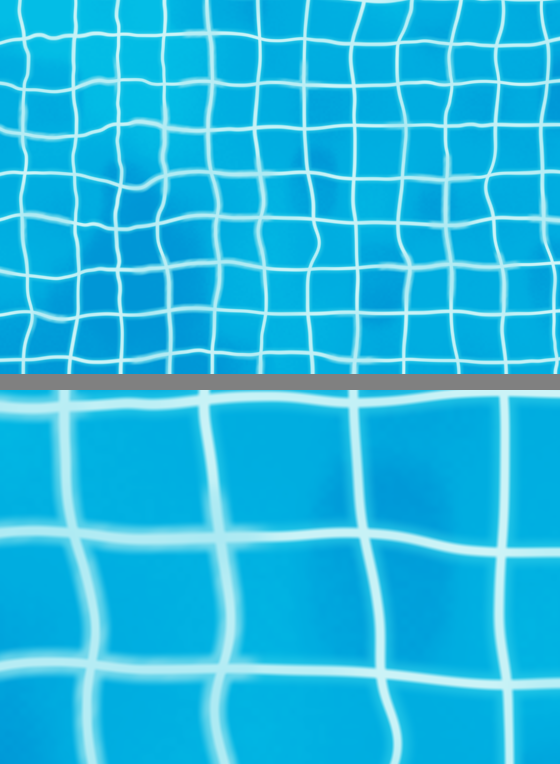
Top, the full canvas; bottom, a detail of the centre.
Reproduce this texture procedurally as a Shadertoy shader.

```glsl
// Pool floor seen through rippling water: a 12 by 8 grid of pale joints on blue tiles.
// Smooth noise and a few local swells bend the grid; joints widen where the water
// stretches them, and carry a soft halo and patchy veils of light.

const vec2 CELL = vec2(0.128, 0.122);          // tile size, in canvas heights
const vec2 FIRST_JOINT = vec2(0.0586, 0.036);  // lower left joint crossing
const float JOINT_HALF_WIDTH = 0.0052;
const int SWELLS = 7;

const vec3 DEEP_BLUE  = vec3(0.00, 0.59, 0.84);
const vec3 POOL_BLUE  = vec3(0.00, 0.68, 0.88);
const vec3 LIGHT_BLUE = vec3(0.01, 0.74, 0.90);
const vec3 HALO_CYAN  = vec3(0.18, 0.80, 0.91);
const vec3 VEIL_CYAN  = vec3(0.55, 0.87, 0.93);
const vec3 JOINT_PALE = vec3(0.82, 0.96, 0.97);

float hash(vec2 p) {
    return fract(sin(dot(p, vec2(127.1, 311.7))) * 43758.545);
}

float noise(vec2 p) {
    vec2 i = floor(p), f = fract(p);
    f = f * f * f * (f * (f * 6.0 - 15.0) + 10.0);
    float low  = mix(hash(i), hash(i + vec2(1, 0)), f.x);
    float high = mix(hash(i + vec2(0, 1)), hash(i + vec2(1, 1)), f.x);
    return mix(low, high, f.y);
}

// Two independent noises, each from -1 to 1
vec2 noisePair(vec2 p) {
    return 2.0 * vec2(noise(p), noise(p + vec2(37.3, 91.7))) - 1.0;
}

// Shift of the floor caused by refraction
vec2 refraction(vec2 p, float aspect) {
    vec2 shift = 0.021 * noisePair(p * 4.7 + 3.1) + 0.007 * noisePair(p * 10.5 + 17.0);

    // Fine shivers in scattered patches
    float shiver = smoothstep(0.58, 0.85, noise(p * 3.3 + 51.0));
    shift += 0.005 * shiver * noisePair(p * 26.0);

    // Strong isolated swells, one per vertical strip
    for (int i = 0; i < SWELLS; i++) {
        float k = float(i);
        vec2 jitter = vec2(hash(vec2(k, 4.0)), hash(vec2(k, 9.0)));
        vec2 center = vec2((k + jitter.x) / float(SWELLS) * aspect, 0.1 + 0.8 * jitter.y);
        float angle = 6.2832 * hash(vec2(k, 21.0));
        vec2 r = (p - center) / 0.055;
        shift += 0.024 * vec2(cos(angle), sin(angle)) * exp(-dot(r, r));
    }
    return shift;
}

vec2 floorPoint(vec2 p, float aspect) {
    return p + refraction(p, aspect);
}

// Distances to the nearest upright (x) and level (y) joint
vec2 jointDistance(vec2 p, float aspect) {
    const float STEP = 0.002;
    vec2 q = floorPoint(p, aspect);
    vec2 dx = (floorPoint(p + vec2(STEP, 0), aspect) - q) / STEP;
    vec2 dy = (floorPoint(p + vec2(0, STEP), aspect) - q) / STEP;
    vec2 stretch = vec2(length(vec2(dx.x, dy.x)), length(vec2(dx.y, dy.y)));
    vec2 d = abs(fract((q - FIRST_JOINT) / CELL + 0.5) - 0.5) * CELL;
    return d / clamp(stretch, 0.62, 2.5);  // the lower limit lets slack joints widen
}

// Union of both joint directions, fading from inner to outer distance
float jointMask(vec2 d, float inner, float outer) {
    vec2 m = 1.0 - smoothstep(vec2(inner), vec2(outer), d);
    return 1.0 - (1.0 - m.x) * (1.0 - m.y);
}

// Blue water: lighter at the upper left, with soft dark pools
vec3 waterColor(vec2 p, float aspect) {
    float light = 0.50 + 0.22 * (p.y - 0.5) - 0.18 * (p.x / aspect - 0.5);
    light += 0.5 * (noise(p * 2.6 + 8.0) - 0.5) + 0.22 * (noise(p * 7.0 + 29.0) - 0.5);
    light -= 0.22 * smoothstep(0.62, 0.85, noise(p * vec2(6.0, 4.0) + 70.0));
    light += 0.05 * (noise(p * 150.0) - 0.5);
    vec3 color = mix(DEEP_BLUE, POOL_BLUE, smoothstep(0.1, 0.5, light));
    return mix(color, LIGHT_BLUE, smoothstep(0.5, 0.85, light));
}

void mainImage(out vec4 fragColor, in vec2 fragCoord) {
    vec2 p = fragCoord / iResolution.y;
    float aspect = iResolution.x / iResolution.y;
    float pixel = 1.0 / iResolution.y;
    vec2 d = jointDistance(p, aspect);
    vec3 color = waterColor(p, aspect);

    // Halo around the joints
    color = mix(color, HALO_CYAN, 0.65 * jointMask(d, 0.003, 0.017));

    // Streaky veils where light smears beside a joint
    float patches = smoothstep(0.60, 0.80, noise(p * 7.5 + 43.0));
    float streaks = 0.65 + 0.35 * noise(vec2(p.x + p.y, p.y - p.x) * vec2(20.0, 70.0));
    float veil = patches * streaks * jointMask(d, 0.005, 0.016);
    color = mix(color, VEIL_CYAN, 0.85 * veil);

    // Pale joints of uneven width and strength
    float width = JOINT_HALF_WIDTH * (0.85 + 0.35 * noise(p * 9.0 + 12.0));
    float strength = 0.84 + 0.16 * noise(p * 13.0 + 61.0) - 0.25 * veil;
    float joint = jointMask(d, 0.35 * width, 1.15 * width + 0.5 * pixel);
    color = mix(color, JOINT_PALE, strength * joint);

    fragColor = vec4(color, 1.0);
}
```
